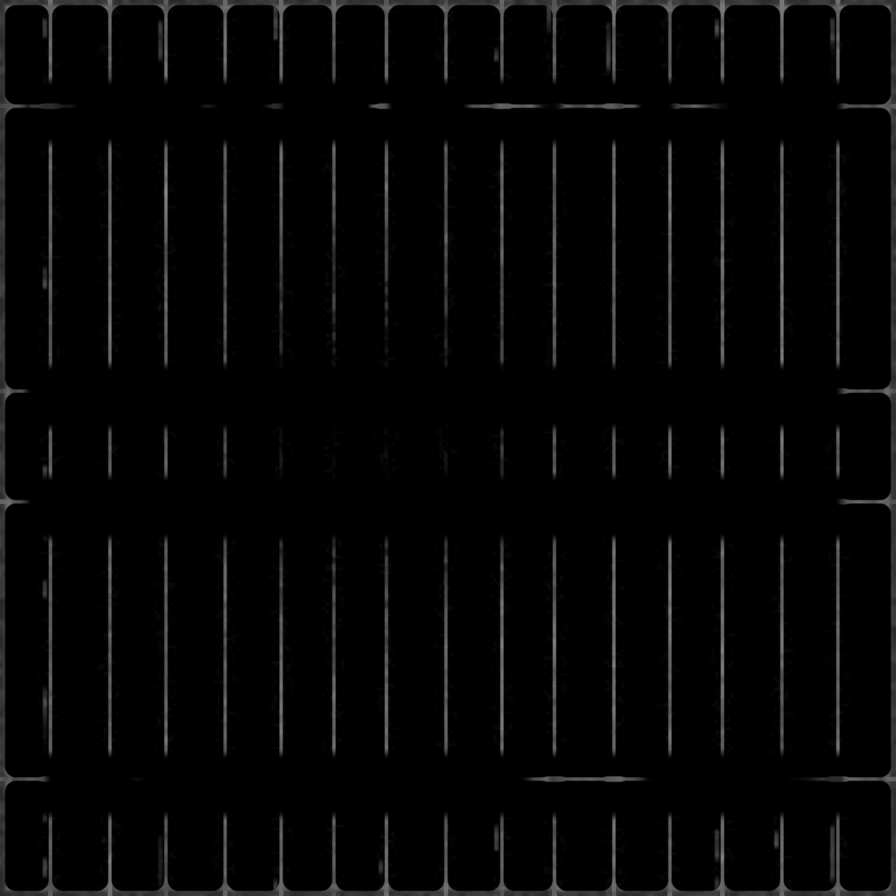
A WebGL 2 fragment shader for this texture map:

```glsl
#version 300 es
precision highp float;
// Grout mask of a black plank grid: 16 columns by 5 rows with thin, worn grey seams.

#define COLUMNS 16
#define SEAM_HALF 0.0019
#define FRAME_WIDTH 0.0055
#define CORNER_RADIUS 0.0125
#define GAP_HALF 0.035
#define GAP_SHIFT 0.0065
#define SEAM_GREY 0.43
#define FRAME_GREY 0.21
#define SMUDGE_GREY 0.30
#define SPECK_GREY 0.035
#define FADE_CENTRE vec2(0.41, 0.52)
#define FADE_SIZE vec2(0.15, 0.16)

uniform vec2 u_resolution;
out vec4 fragColor;

const float ROW_SEAMS[4] = float[4](0.8815, 0.5635, 0.4400, 0.1305);

float hash(vec2 p) {
    return fract(sin(dot(p, vec2(127.1, 311.7))) * 43758.5453);
}

float noise(vec2 p) {
    vec2 i = floor(p), f = fract(p);
    f = f * f * (3.0 - 2.0 * f);
    return mix(mix(hash(i), hash(i + vec2(1, 0)), f.x),
               mix(hash(i + vec2(0, 1)), hash(i + vec2(1, 1)), f.x), f.y);
}

// Slightly uneven column pitch
float columnSeam(int i) {
    float nudge = (i == 4 || i == 5) ? 0.0013 : (i % 3 == 1 ? -0.0062 : -0.0023);
    return float(i) / float(COLUMNS) + nudge;
}

void main() {
    vec2 p = gl_FragCoord.xy / u_resolution;
    float soft = max(0.8 / min(u_resolution.x, u_resolution.y), 0.0012);
    vec2 border = min(p, 1.0 - p);
    float edge = min(border.x, border.y);

    // Nearest column seam, as a signed offset
    float dx = 1.0, column = 0.0;
    for (int i = 1; i < COLUMNS; i++) {
        float d = p.x - columnSeam(i);
        if (abs(d) < abs(dx)) { dx = d; column = float(i); }
    }

    // Nearest row seam, and the dark gap where columns cross each row
    float dy = 1.0, row = 0.0, open = 1.0;
    for (int i = 0; i < 4; i++) {
        float d = p.y - ROW_SEAMS[i];
        if (abs(d) < abs(dy)) { dy = d; row = float(i); }
        open *= smoothstep(GAP_HALF - 0.007, GAP_HALF + 0.007, abs(d + GAP_SHIFT));
    }

    // Rounded plank: negative distance is grout
    vec2 inside = min(abs(vec2(dx, dy)) - SEAM_HALF, border - FRAME_WIDTH);
    float plank = CORNER_RADIUS - length(max(CORNER_RADIUS - inside, 0.0));
    float grout = 1.0 - smoothstep(-soft, soft, plank);

    // Column seams wear out towards the centre
    vec2 c = (p - FADE_CENTRE) / FADE_SIZE;
    float fade = exp(-pow(c.x, 4.0) - c.y * c.y);
    float grain = noise(vec2(column * 7.3, p.y * 120.0));
    float wear = noise(vec2(column * 3.7 + 20.0, p.y * 14.0));
    float columnLight = SEAM_GREY * open * (0.55 + 0.3 * grain + 0.4 * wear);
    columnLight *= (1.0 - 0.95 * fade) * mix(1.0, smoothstep(0.2, 0.7, grain), fade);
    columnLight *= 1.0 - smoothstep(SEAM_HALF, SEAM_HALF + 2.0 * soft, abs(dx));

    // Row seams survive at both ends and as dashes on the outer rows
    float ends = max(1.0 - smoothstep(0.022, 0.036, p.x), smoothstep(0.932, 0.946, p.x));
    float outer = (row == 0.0 || row == 3.0) ? 1.0 : 0.0;
    float dashNoise = noise(vec2(p.x * 26.0, row * 5.0 + 3.0));
    if (row == 0.0) dashNoise += 0.3 * exp(-pow((p.x - 0.61) / 0.1, 2.0));
    float dashes = outer * smoothstep(0.60, 0.85, dashNoise);
    float rowLight = SEAM_GREY * max(0.9 * ends, 0.85 * dashes);
    rowLight *= 0.7 + 0.4 * noise(vec2(p.x * 120.0, row * 9.0));
    rowLight *= 1.0 - smoothstep(SEAM_HALF, SEAM_HALF + 2.0 * soft, abs(dy));

    // Outer frame, brighter in the fillets between planks
    float fillet = smoothstep(0.003, 0.009, edge);
    float frameLight = mix(FRAME_GREY, 0.36, fillet) * (0.75 + 0.5 * noise(p * 128.0));
    frameLight *= 1.0 - smoothstep(0.012, 0.018, edge);
    float grey = grout * max(frameLight, max(columnLight, rowLight));

    // Broken smudges left of the seams, near the ends and on the first column
    float nearEnds = smoothstep(0.80, 0.88, abs(2.0 * p.y - 1.0));
    float place = max(nearEnds, column == 1.0 ? 0.9 : 0.25);
    float patches = smoothstep(0.62, 0.80, noise(vec2(column * 11.0, p.y * 32.0)) * (0.55 + 0.45 * place));
    float strip = 1.0 - smoothstep(0.0012, 0.0036, abs(dx + 0.0062));
    grey = max(grey, SMUDGE_GREY * patches * strip * open * (0.5 + 0.5 * grain));

    // Faint specks around the visible column seams
    float halo = open * (1.0 - smoothstep(0.006, 0.018, abs(dx)));
    grey += SPECK_GREY * halo * smoothstep(0.6, 0.95, noise(p * 230.0));

    fragColor = vec4(vec3(grey), 1.0);
}
```
